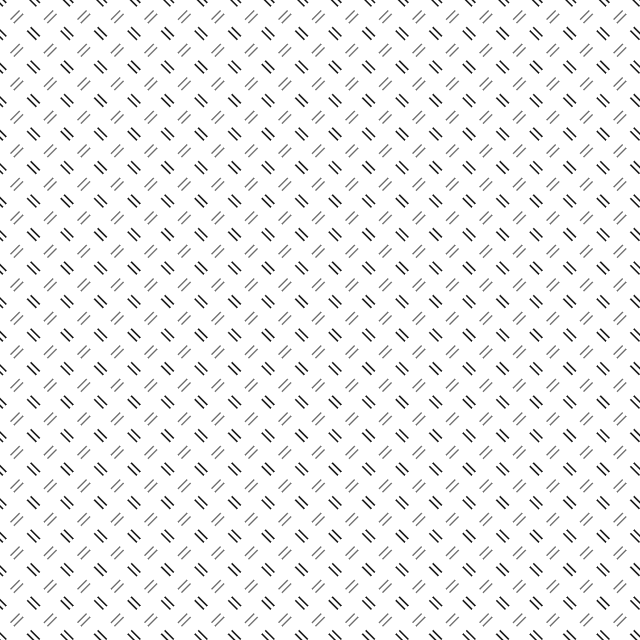
A three.js fragment shader for this pattern:

```glsl
// Pairs of short diagonal strokes on white, in two interleaved square lattices:
// black pairs falling to the right, and thinner grey pairs rising to the right
// half a cell away. Each stroke is a box distance, folded to make the pair.
varying vec2 vUv;

const float CELLS = 19.1; // lattice cells across and down

// Signed distance to two parallel strokes, running along (1, 1), centred on 0.
float strokePair(vec2 p, float halfWidth) {
  vec2 q = vec2(p.x + p.y, p.x - p.y) * 0.70711; // along, across
  q.y = abs(q.y) - 0.072;
  vec2 d = abs(q) - vec2(0.192, halfWidth);
  return length(max(d, 0.0)) + min(max(d.x, d.y), 0.0);
}

float coverage(float dist, float pixel) {
  return clamp(0.5 - dist / pixel, 0.0, 1.0);
}

void main() {
  // Cells are counted from the top left, with y pointing down.
  vec2 p = vec2(vUv.x, 1.0 - vUv.y) * CELLS;
  float pixel = CELLS * fwidth(vUv.x);

  vec2 blackCell = fract(p + 0.5) - 0.5;
  vec2 greyCell = (fract(p) - 0.5) * vec2(-1.0, 1.0); // mirrored

  float black = coverage(strokePair(blackCell, 0.023), pixel);
  float grey = coverage(strokePair(greyCell, 0.020), pixel);

  vec3 color = mix(vec3(1.0), vec3(0.43), grey);
  color = mix(color, vec3(0.08), black);
  gl_FragColor = vec4(color, 1.0);
}
```
